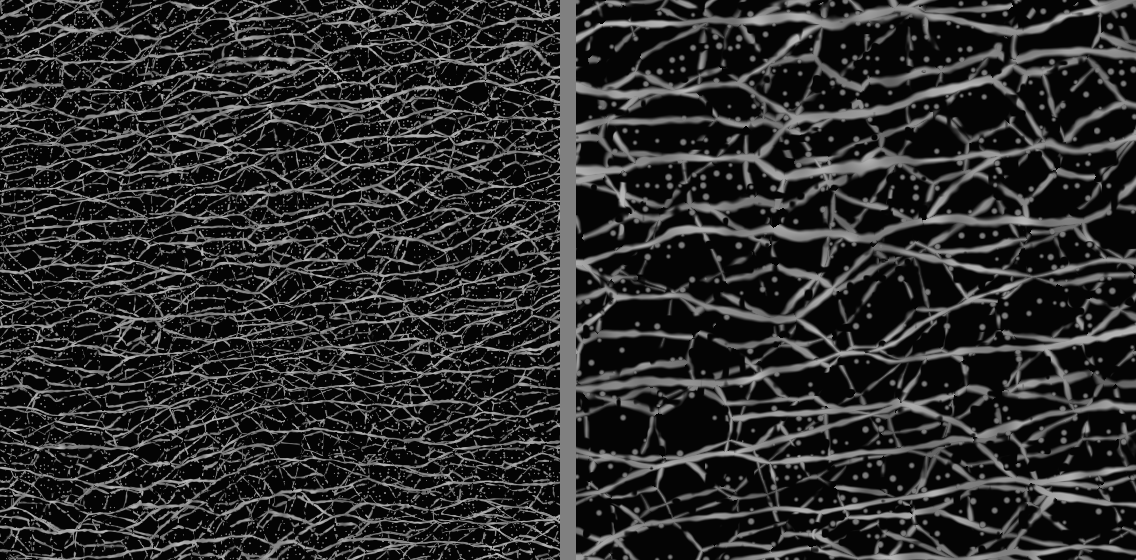
Left: the whole. Right: its middle third, enlarged.
Give the GLSL for this texture, as a three.js fragment shader.

```glsl
// Black grained leather: three warped Voronoi crease networks (fine mesh, long
// near-level folds, thin diagonals) drawn as rough grey ridges over black.
// Steep creases break up into grains, and loose specks fill the cells.
varying vec2 vUv;

const vec3 BASE_COLOUR = vec3(0.016);
const float TONE_LOW = 0.36;
const float TONE_HIGH = 0.66;
const float SPECK_TONE = 0.47;
const float SOFTNESS = 0.0013;           // edge blur, in canvas units
const float ROUGHNESS = 0.0018;          // ragged edge amplitude
const float GRAIN_SCALE = 185.0;
const vec2 MESH_SCALE = vec2(25.0, 31.0);
const vec2 FOLD_SCALE = vec2(9.0, 27.0);
const vec2 DIAGONAL_SCALE = vec2(12.0, 24.0);
const float MESH_WIDTH = 0.0016;         // half widths of the ridges
const float FOLD_WIDTH = 0.0019;
const float DIAGONAL_WIDTH = 0.0013;
const float FOLD_ANGLE = 0.13;
const float DIAGONAL_ANGLE = 0.82;
const float SPECK_SCALE = 145.0;
const float SPECK_SHARE = 0.42;

vec2 hash2(vec2 p) {
  vec3 q = fract(vec3(p.xyx) * vec3(0.1031, 0.1030, 0.0973));
  q += dot(q, q.yzx + 33.33);
  return fract((q.xx + q.yz) * q.zy);
}

float noise(vec2 p) {
  vec2 i = floor(p), f = fract(p);
  f = f * f * (3.0 - 2.0 * f);
  float low = mix(hash2(i).x, hash2(i + vec2(1.0, 0.0)).x, f.x);
  float high = mix(hash2(i + vec2(0.0, 1.0)).x, hash2(i + 1.0).x, f.x);
  return mix(low, high, f.y);
}

vec2 noise2(vec2 p) {
  return vec2(noise(p), noise(p + 57.3)) - 0.5;
}

vec2 rotate(vec2 p, float angle) {
  float c = cos(angle), s = sin(angle);
  return vec2(c * p.x + s * p.y, c * p.y - s * p.x);
}

// Distance to the nearest Voronoi border in canvas units (x), and how
// steep that border runs on the canvas, 0 level to 1 upright (y).
vec2 crease(vec2 p, vec2 scale, float angle, float seed) {
  vec2 q = rotate(p, angle) * scale + seed;
  vec2 cell = floor(q), f = fract(q);
  vec2 nearCell = vec2(0.0), nearest = vec2(0.0);
  float best = 100.0;
  for (int y = -1; y <= 1; y++)
    for (int x = -1; x <= 1; x++) {
      vec2 g = vec2(float(x), float(y));
      vec2 r = g + hash2(cell + g) - f;
      float d = dot(r, r);
      if (d < best) { best = d; nearest = r; nearCell = g; }
    }
  vec2 result = vec2(1.0, 0.0);
  for (int y = -2; y <= 2; y++)
    for (int x = -2; x <= 2; x++) {
      vec2 g = nearCell + vec2(float(x), float(y));
      vec2 r = g + hash2(cell + g) - f;
      vec2 across = r - nearest;
      if (dot(across, across) > 0.0001) {
        vec2 slope = across * scale;
        float d = dot(0.5 * (r + nearest), across) / length(slope);
        if (d < result.x)
          result = vec2(d, abs(rotate(normalize(slope), -angle).x));
      }
    }
  return result;
}

// Rough ridge along a crease; steep ones thin out and crumble.
float ridge(vec2 edge, float width, float crumble, float rough, float grain) {
  float d = edge.x + (rough - 0.5) * ROUGHNESS;
  float w = width * mix(1.15, 0.75, edge.y);
  float line = 1.0 - smoothstep(w - SOFTNESS, w + SOFTNESS, d);
  float gate = crumble + 0.45 * edge.y - 0.2;
  return line * smoothstep(gate, gate + 0.22, grain);
}

// Scattered jittered dots, denser in patches.
float specks(vec2 p) {
  vec2 cell = floor(p * SPECK_SCALE);
  vec2 pick = hash2(cell + 311.0);
  vec2 centre = (cell + 0.3 + 0.4 * hash2(cell + 97.0)) / SPECK_SCALE;
  float radius = mix(0.0009, 0.0019, pick.y);
  float dotMask = 1.0 - smoothstep(radius - 0.0009, radius + 0.0009, length(p - centre));
  return dotMask * step(pick.x, SPECK_SHARE * noise(p * 13.0 + 5.0));
}

void main() {
  // Bend the hide broadly, then wrinkle it finely.
  vec2 p = vUv + 0.06 * noise2(vUv * 3.5 + 11.0) + 0.012 * noise2(vUv * 17.0);
  p += 0.004 * noise2(vUv * 55.0 + 23.0);

  float rough = noise(vUv * GRAIN_SCALE + 71.0);
  float grain = noise(vUv * GRAIN_SCALE * 1.1 + 19.0);
  float swell = mix(0.65, 1.3, noise(vUv * 24.0 + 43.0));

  float mesh = ridge(crease(p, MESH_SCALE, 0.06, 20.0), MESH_WIDTH * swell, 0.14, rough, grain);
  float fold = ridge(crease(p, FOLD_SCALE, FOLD_ANGLE, 60.0), FOLD_WIDTH * swell, 0.0, rough, grain);
  float diagonal = ridge(crease(p, DIAGONAL_SCALE, DIAGONAL_ANGLE, 90.0), DIAGONAL_WIDTH * swell, 0.2, rough, grain);

  // Each ridge catches uneven light; the long folds shine most.
  float tone = mix(TONE_LOW, TONE_HIGH, noise(vUv * 75.0 + 7.0));
  float light = max(max(mesh * tone, fold * (tone + 0.06)), diagonal * tone * 0.9);
  light = max(light, specks(vUv) * SPECK_TONE);
  gl_FragColor = vec4(BASE_COLOUR + light, 1.0);
}
```
